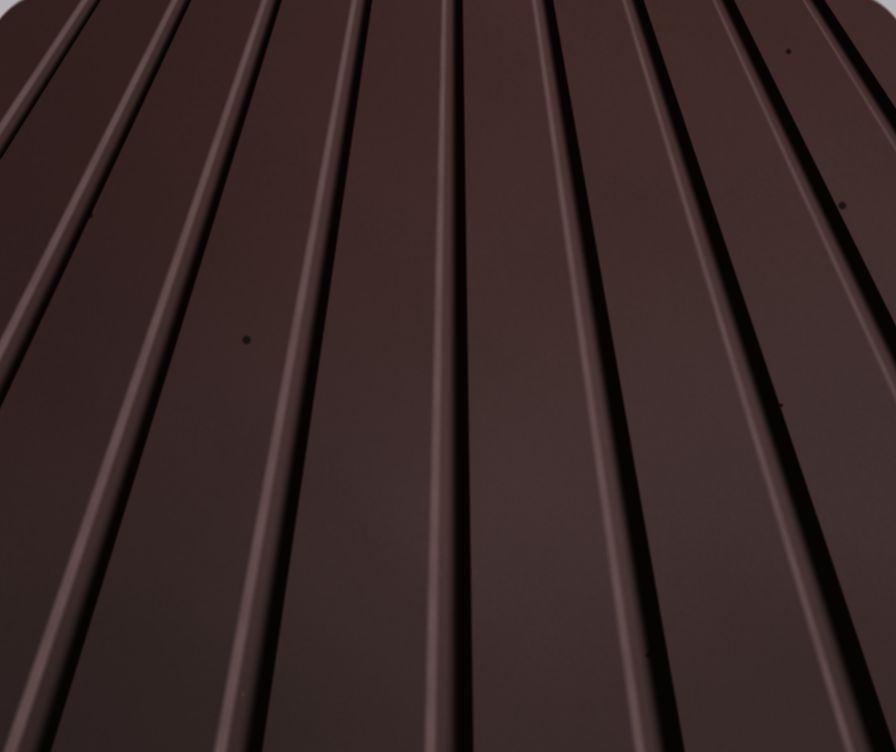
Reproduce this texture procedurally as a WebGL 1 fragment shader.

```glsl
precision highp float;
// Brown standing-seam metal sheet receding upward in perspective.
// Straight seams sit at whole numbers of a panel coordinate whose spacing
// shrinks with height; each has a lit crest, a rounded rib and a black groove.

uniform vec2 u_resolution;

// Layout, as fractions of canvas width
const float SPACING_BOTTOM = 0.2344;
const float SPACING_TOP = 0.1003;
const float CENTRE_BOTTOM = 0.518;
const float CENTRE_TOP = 0.512;

// Seam profile, as fractions of one panel
const float CREST_OFFSET = -0.162;
const float CREST_HALF = 0.025;
const float CREST_SPREAD = -0.012;
const float GROOVE_HALF = 0.044;
const float GROOVE_SPREAD = 0.026;

const vec3 WARM_PANEL = vec3(0.235, 0.152, 0.143);
const vec3 COOL_PANEL = vec3(0.238, 0.178, 0.174);
const vec3 RIB = vec3(0.300, 0.215, 0.212);
const vec3 CREST = vec3(0.420, 0.335, 0.330);
const vec3 GROOVE = vec3(0.022, 0.012, 0.010);
const vec3 SKY = vec3(0.70, 0.70, 0.71);

const float GRAIN_SCALE = 230.0;
const float GRAIN_AMOUNT = 0.018;
const float SPECK_CELLS = 5.0;
const float SPECK_CHANCE = 0.28;

float hash(vec2 p) {
  vec3 q = fract(vec3(p.xyx) * 0.1031);
  q += dot(q, q.yzx + 33.33);
  return fract((q.x + q.y) * q.z);
}

float valueNoise(vec2 p) {
  vec2 i = floor(p);
  vec2 f = fract(p);
  f = f * f * (3.0 - 2.0 * f);
  float low = mix(hash(i), hash(i + vec2(1.0, 0.0)), f.x);
  float high = mix(hash(i + vec2(0.0, 1.0)), hash(i + vec2(1.0)), f.x);
  return mix(low, high, f.y);
}

// Broad, faint unevenness of the paint
float mottle(vec2 p) {
  return sin(p.x * 9.0 + 2.0 * sin(p.y * 7.0)) * 0.5
       + sin(p.y * 17.0 + 1.7 * sin(p.x * 13.0)) * 0.3
       + sin((p.x + p.y) * 31.0) * 0.2;
}

// Soft band of given half width around zero
float band(float d, float halfWidth, float blur) {
  return 1.0 - smoothstep(halfWidth - blur, halfWidth + blur, abs(d));
}

// Sparse round dirt spots: negative for dark, positive for pale
float specks(vec2 p, float pixel) {
  vec2 cell = floor(p * SPECK_CELLS);
  vec2 centre = 0.15 + 0.7 * vec2(hash(cell + 11.3), hash(cell + 47.9));
  float size = mix(0.002, 0.007, hash(cell + 71.1));
  float dist = length(fract(p * SPECK_CELLS) - centre) / SPECK_CELLS;
  float spot = 1.0 - smoothstep(size * 0.4, size + pixel, dist);
  float present = step(hash(cell + 5.7), SPECK_CHANCE);
  return spot * present * (size < 0.003 ? 0.5 : -0.6);
}

void main() {
  vec2 uv = gl_FragCoord.xy / u_resolution;
  vec2 st = gl_FragCoord.xy / u_resolution.y;

  // Perspective panel coordinate and the nearest seam
  float spacing = mix(SPACING_BOTTOM, SPACING_TOP, uv.y);
  float panel = (uv.x - mix(CENTRE_BOTTOM, CENTRE_TOP, uv.y)) / spacing;
  float seam = floor(panel + 0.5);
  float d = panel - seam;
  float side = clamp(seam / 4.0, -1.0, 1.0);
  float blur = 0.006 + 1.0 / (u_resolution.x * spacing);

  // Flat sheet: warm far away, cooler near, dim at the left and bottom
  float far = smoothstep(0.2, 1.0, uv.y - 0.4 * (uv.x - 0.5));
  vec3 color = mix(COOL_PANEL, WARM_PANEL, far);
  float light = mix(0.80, 1.06, smoothstep(0.0, 0.6, uv.x));
  light *= mix(0.87, 1.0, smoothstep(0.0, 0.35, uv.y));
  light *= 0.98 + 0.04 * hash(vec2(floor(panel), 3.0));
  color *= light * (1.0 + 0.025 * mottle(st));
  color *= 1.0 + specks(st, 1.0 / u_resolution.y);

  // Rounded rib, lit at the crest and turning away toward the groove
  float grooveHalf = GROOVE_HALF + GROOVE_SPREAD * side;
  float rib = smoothstep(CREST_OFFSET - blur, CREST_OFFSET + blur, d)
            * (1.0 - smoothstep(-grooveHalf - 0.075, -grooveHalf, d));
  color = mix(color, RIB * light, rib * (0.55 - 0.35 * side));
  color *= 1.0 - 0.35 * smoothstep(-grooveHalf - 0.05, -grooveHalf, d) * step(d, 0.0);

  // Worn crest line: wide on the left, thin and faint on the right
  float wear = 0.92 + 0.08 * sin(uv.y * 23.0 + seam * 2.4) * sin(uv.y * 61.0 + seam);
  float crest = band(d - CREST_OFFSET, CREST_HALF + CREST_SPREAD * side, blur + 0.008);
  color = mix(color, CREST, crest * wear * (0.82 - 0.22 * max(side, 0.0)));

  // Black groove with a softer left shoulder
  float grooveBlur = blur + 0.012 * step(d, 0.0);
  color = mix(color, GROOVE, band(d, grooveHalf, grooveBlur));

  // Fine paint grain, and pale daylight past the upper corners
  color *= 1.0 + GRAIN_AMOUNT * 2.0 * (valueNoise(st * GRAIN_SCALE) - 0.5);
  float eave = 1.02 - 0.045 * pow(abs(2.0 * uv.x - 1.0), 16.0);
  color = mix(color, SKY, smoothstep(eave - 0.004, eave + 0.004, uv.y));

  gl_FragColor = vec4(color, 1.0);
}
```
